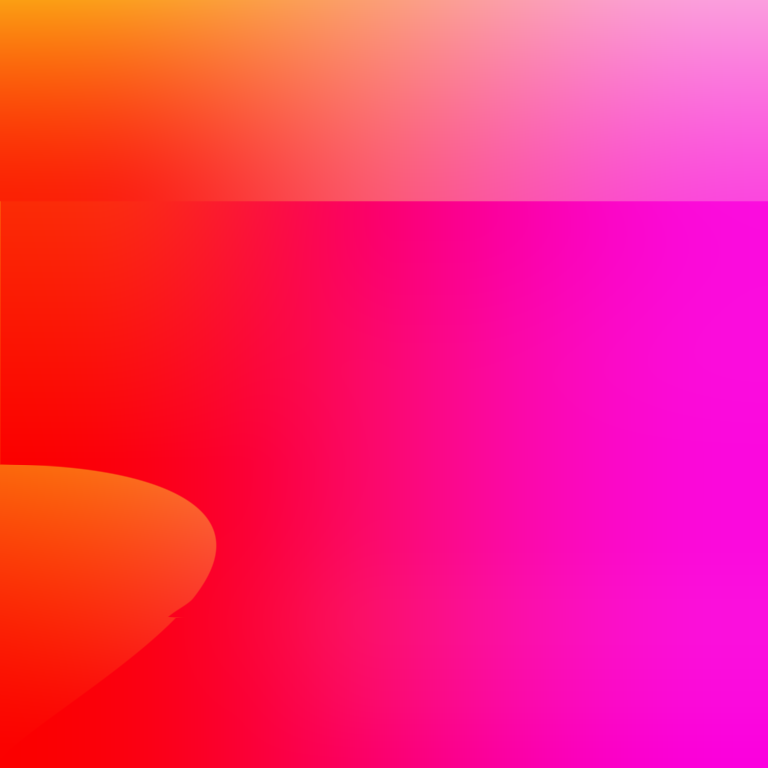
Write a three.js fragment shader that draws this background.

```glsl
// Draws a hot red to magenta gradient with a pale glowing band along the top
// and an orange lobe at the lower left. Red is fixed, blue follows an S-curve
// across, and green is shaped separately in the band, the field and the lobe.
varying vec2 vUv;

const float RED = 0.985;
const float BLUE_MAX = 0.87;
const float WARM_BLUE = 0.12;      // blue added where the warm side is bright
const float EDGE = 0.0013;         // half width of smoothed edges

const float SEAM_Y = 0.738;        // lower edge of the top band
const float BAND_TOP_GREEN = 0.62;
const float BAND_LEFT_GREEN = 0.13;
const float BAND_MID_GREEN = 0.35;
const float BAND_RIGHT_DROP = 0.07;

const float FIELD_WARM_GREEN = 0.17;
const float FIELD_FADE_Y = 0.40;   // height where the warm field fades out
const float FIELD_PINK_GREEN = 0.03;

const float LOBE_BASE_Y = 0.01;
const float LOBE_TOP_Y = 0.395;
const float LOBE_SCALE = 0.755;
const vec2 LOBE_POWER = vec2(1.22, 0.46); // taper at the foot and at the crown
const float LOBE_GREEN = 0.41;
const float NOTCH_Y = 0.196;
const float NOTCH_DEPTH = 0.011;

// Right-hand reach of the lobe at height y, with a small notch in its side
float lobeReach(float y) {
  float t = clamp((y - LOBE_BASE_Y) / (LOBE_TOP_Y - LOBE_BASE_Y), 0.0, 1.0);
  float reach = LOBE_SCALE * pow(t, LOBE_POWER.x) * pow(1.0 - t, LOBE_POWER.y);
  float notch = step(NOTCH_Y, y) * (1.0 - smoothstep(NOTCH_Y, NOTCH_Y + 0.025, y));
  return reach - NOTCH_DEPTH * notch;
}

// Coverage from the reach divided by its slope, an approximate distance
float lobeMask(vec2 p) {
  float h = 0.0005;
  float slope = (lobeReach(p.y + h) - lobeReach(p.y - h)) / (2.0 * h);
  float inside = (lobeReach(p.y) - p.x) / sqrt(1.0 + slope * slope);
  return smoothstep(-EDGE, EDGE, inside);
}

float bandGreen(vec2 p) {
  float rise = clamp((p.y - SEAM_Y) / (1.0 - SEAM_Y), 0.0, 1.0);
  float foot = mix(BAND_LEFT_GREEN, BAND_MID_GREEN, smoothstep(0.13, 0.53, p.x));
  foot -= BAND_RIGHT_DROP * smoothstep(0.55, 1.0, p.x);
  return mix(foot, BAND_TOP_GREEN, pow(rise, mix(1.45, 1.2, p.x)));
}

float fieldGreen(vec2 p) {
  float fade = clamp((p.y - FIELD_FADE_Y) / (SEAM_Y - FIELD_FADE_Y), 0.0, 1.0);
  float warm = FIELD_WARM_GREEN * fade * (1.0 - smoothstep(0.12, 0.52, p.x));
  float corner = 0.05 * fade * smoothstep(0.6, 1.0, p.x);
  float pink = FIELD_PINK_GREEN * smoothstep(0.3, 0.5, p.x)
             * (1.0 - smoothstep(0.5, 0.72, p.y)) * smoothstep(0.0, 0.1, p.y);
  // Faint horizontal glow low in the field
  float d = (p.y - 0.19) / 0.09;
  float glow = 0.03 * exp(-d * d) * smoothstep(0.2, 0.45, p.x);
  return warm + corner + pink + glow;
}

float lobeGreen(vec2 p) {
  return LOBE_GREEN * pow(max(p.y, 0.0) / LOBE_TOP_Y, 1.5) + 0.2 * p.x * smoothstep(0.0, 0.2, p.y);
}

void main() {
  vec2 p = vUv;

  // Stack field, lobe and band
  float green = mix(fieldGreen(p), lobeGreen(p), lobeMask(p));
  green = mix(green, bandGreen(p), smoothstep(SEAM_Y - EDGE, SEAM_Y + EDGE, p.y));

  float blue = BLUE_MAX * smoothstep(0.0, 1.0, p.x) + WARM_BLUE * green * (1.0 - p.x);
  gl_FragColor = vec4(RED, green, blue, 1.0);
}
```
